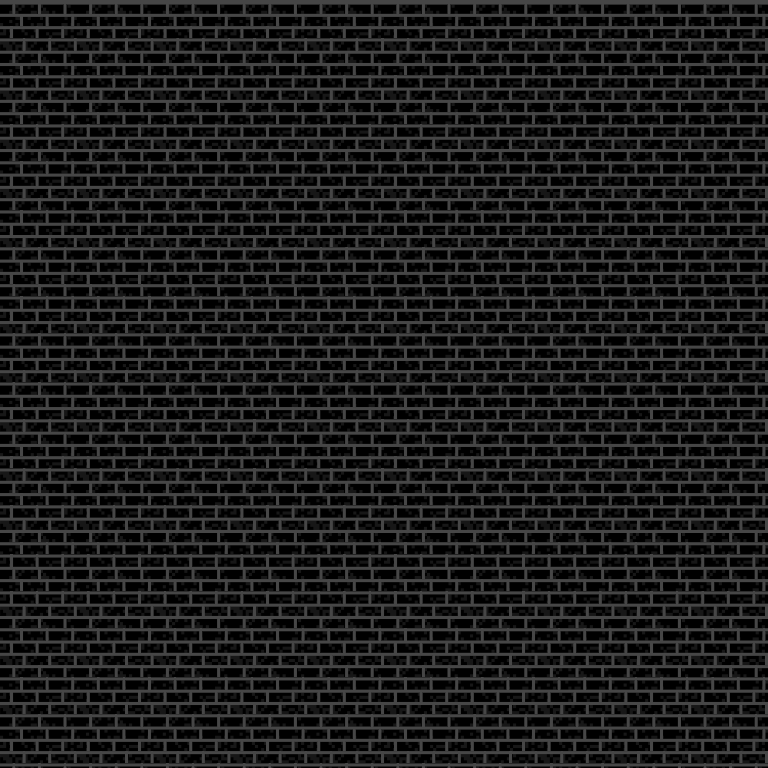
This texture is drawn by a WebGL 1 fragment shader. Its source:

```glsl
precision highp float;
// Small black bricks with thin grey mortar and faint square specks.

uniform vec2 u_resolution;

const vec3 BRICK_COLOR = vec3(0.0);
const vec3 MORTAR_COLOR = vec3(0.275);
const vec3 SPECK_COLOR = vec3(0.09);

// Lengths are in units of 1/500 of the canvas, measured from the top left.
const float UNITS = 500.0;
const float TILE_WIDTH = 50.0;
const float BRICK_WIDTH = TILE_WIDTH / 3.0;
const float ROW_HEIGHT = 8.0;
const float MORTAR = 2.0;
const float TOP_BAND = 3.0;
const float FIRST_ROW = 1.0;
const float ROWS_PER_TILE = 23.0;
const float SPECK = 2.0;

// One value for each of the four kinds of row.
const vec4 JOINT_OFFSET = vec4(9.0, 14.0, 7.5, 15.7);
const vec4 SPECK_DENSITY = vec4(0.22, 0.17, 0.20, 0.33);

float hash(vec2 p) {
    vec3 q = fract(vec3(p.xyx) * 0.1031);
    q += dot(q, q.yzx + 33.33);
    return fract((q.x + q.y) * q.z);
}

// Share of a pixel covered by a band of the given half width.
float band(float dist, float halfWidth, float pixel) {
    float overlap = halfWidth + 0.5 * pixel - abs(dist);
    return clamp(overlap, 0.0, min(pixel, 2.0 * halfWidth)) / pixel;
}

// Signed distance to the nearest of evenly spaced lines.
float toLine(float x, float pitch) {
    return mod(x + 0.5 * pitch, pitch) - 0.5 * pitch;
}

// Square specks, repeated by tile and by kind of row.
float specks(vec2 p, float kind, float density, float pixel) {
    vec2 cell = floor(p / SPECK);
    float columns = TILE_WIDTH / SPECK;
    float rows = (ROW_HEIGHT - MORTAR) / SPECK;
    float sum = 0.0;
    for (int j = -1; j <= 1; j++) {
        for (int i = -1; i <= 1; i++) {
            vec2 id = cell + vec2(float(i), float(j));
            vec2 d = p - (id + 0.5) * SPECK;
            float column = floor(mod(id.x + 0.5, columns));
            float seed = hash(vec2(column + 3.0, id.y + 7.0 * kind + 11.0));
            float inside = step(-0.5, id.y) * step(id.y, rows - 0.5);
            sum += inside * step(seed, density)
                * band(d.x, 0.5 * SPECK, pixel) * band(d.y, 0.5 * SPECK, pixel);
        }
    }
    return min(sum, 1.0);
}

void main() {
    vec2 uv = gl_FragCoord.xy / u_resolution;
    vec2 p = vec2(uv.x, 1.0 - uv.y) * UNITS;
    float pixel = UNITS / min(u_resolution.x, u_resolution.y);

    // Row kinds cycle by four and restart with each tall tile.
    float y = p.y - FIRST_ROW;
    float row = floor(y / ROW_HEIGHT);
    float kind = mod(mod(row, ROWS_PER_TILE), 4.0);
    vec4 pick = vec4(equal(vec4(0.0, 1.0, 2.0, 3.0), vec4(floor(kind + 0.5))));
    float offset = dot(JOINT_OFFSET, pick);
    float density = dot(SPECK_DENSITY, pick);

    // Mortar beds, upright joints and the band along the top.
    float bed = band(toLine(y - 0.5 * MORTAR, ROW_HEIGHT), 0.5 * MORTAR, pixel);
    float joint = band(toLine(p.x - offset, BRICK_WIDTH), 0.5 * MORTAR, pixel);
    float top = clamp(0.5 + (TOP_BAND - p.y) / pixel, 0.0, 1.0);
    float mortar = max(max(bed, joint), top);

    // Brick faces.
    vec2 face = vec2(p.x, y - row * ROW_HEIGHT - MORTAR);
    float speck = specks(face, kind, density, pixel);
    vec3 color = mix(BRICK_COLOR, SPECK_COLOR, speck);
    gl_FragColor = vec4(mix(color, MORTAR_COLOR, mortar), 1.0);
}
```
